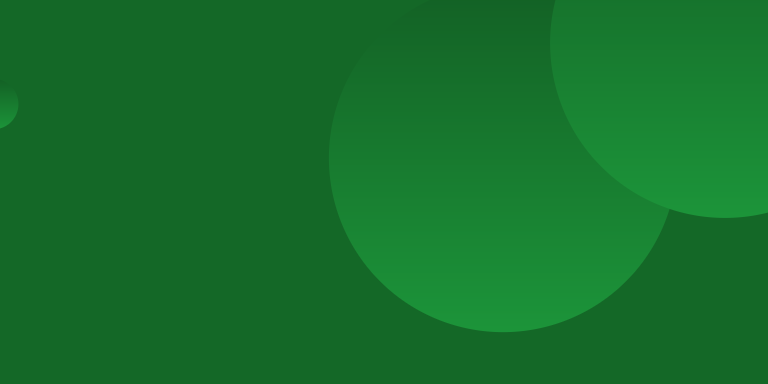
A Shadertoy shader for this background:

```glsl
// Flat deep green field with three overlapping discs, each shaded from dark top to bright base.

#define FIELD_COLOR  vec3(0.078, 0.408, 0.153)
#define DISC_TOP     vec3(0.074, 0.378, 0.143)
#define DISC_BASE    vec3(0.110, 0.582, 0.226)

// Discs as (center x, center y, radius), in units of canvas height
#define SMALL_DISC   vec3(-0.018, 0.729, 0.066)
#define LARGE_DISC   vec3(1.310, 0.5885, 0.4535)
#define CORNER_DISC  vec3(1.888, 0.888, 0.4555)

// Lays one vertically shaded disc over the color beneath it
vec3 paintDisc(vec3 under, vec2 p, vec3 disc, float pixel) {
    vec2 offset = p - disc.xy;
    float edge = length(offset) - disc.z;
    float coverage = clamp(0.5 - edge / pixel, 0.0, 1.0);
    float height = clamp(0.5 + 0.5 * offset.y / disc.z, 0.0, 1.0);
    return mix(under, mix(DISC_BASE, DISC_TOP, height), coverage);
}

void mainImage(out vec4 fragColor, in vec2 fragCoord) {
    // Keep the 2:1 layout centered on canvases of other shapes
    float pixel = 1.0 / iResolution.y;
    vec2 p = (fragCoord - 0.5 * iResolution.xy) * pixel + vec2(1.0, 0.5);

    // Back to front
    vec3 color = FIELD_COLOR;
    color = paintDisc(color, p, SMALL_DISC, pixel);
    color = paintDisc(color, p, LARGE_DISC, pixel);
    color = paintDisc(color, p, CORNER_DISC, pixel);

    fragColor = vec4(color, 1.0);
}
```
